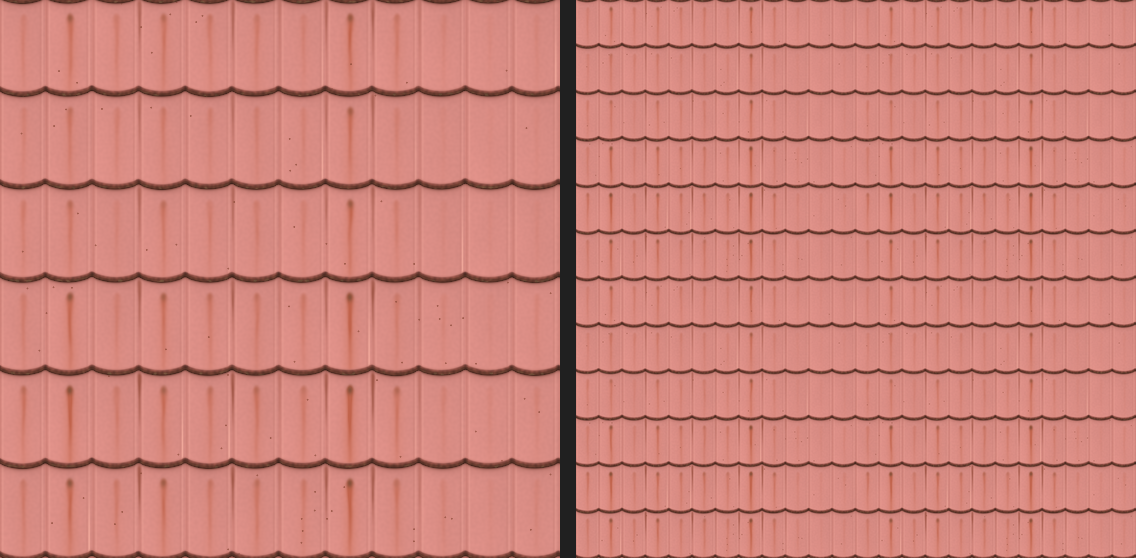
Left: one tile. Right: repeated 2 by 2.
A Shadertoy shader for this texture:

```glsl
const vec2 TILES = vec2(12.0, 6.0);

// Rust strength of each column's centre streak and of each joint
const float STREAK[12] = float[](0.45, 0.85, 0.4, 0.7, 0.5, 0.6, 0.38, 1.0, 0.5, 0.22, 0.12, 0.2);
const float JOINT[12] = float[](0.0, 0.1, 0.0, 0.7, 0.0, 0.65, 0.2, 0.6, 0.75, 0.25, 0.0, 0.0);

float hash(vec2 p) {
    p = fract(p * vec2(0.1031, 0.1137));
    p += dot(p, p.yx + 33.33);
    return fract((p.x + p.y) * p.x * 17.0 + p.y * 41.0);
}

vec2 gradient(vec2 cell, vec2 period) {
    float angle = 6.2832 * hash(mod(cell, period) + 7.0);
    return vec2(cos(angle), sin(angle));
}

// Gradient noise that wraps after "period" cells
float noise(vec2 uv, vec2 period) {
    vec2 p = uv * period, i = floor(p), f = p - i;
    vec2 s = f * f * f * (f * (f * 6.0 - 15.0) + 10.0), e = vec2(1.0, 0.0);
    float a = dot(gradient(i, period), f);
    float b = dot(gradient(i + e.xy, period), f - e.xy);
    float c = dot(gradient(i + e.yx, period), f - e.yx);
    float d = dot(gradient(i + e.xx, period), f - e.xx);
    return mix(mix(a, b, s.x), mix(c, d, s.x), s.y);
}

float bell(float x, float width) {
    return exp(-x * x / (width * width));
}

// Round-headed run of rust; drop is 0 at the top of the tile
float rustRun(float x, float drop, float start, float width, float reach) {
    float taper = mix(1.0, 0.62, smoothstep(start, start + 0.3, drop));
    float head = smoothstep(start - 0.03, start + 0.03, drop - 4.0 * x * x);
    return head * bell(x, width * taper) * (1.0 - smoothstep(0.15, reach, drop));
}

void mainImage(out vec4 fragColor, in vec2 fragCoord) {
    vec2 uv = fragCoord / iResolution.xy;
    vec2 p = uv * TILES + vec2(0.03, 0.035);
    float aa = TILES.y / iResolution.y;

    // Scalloped lower edge with a small cap over each joint
    float x = fract(p.x) - 0.5;
    float joint = fract(p.x + 0.5) - 0.5;
    float scallop = 0.055 * min(4.0 * x * x, 0.82) + 0.012 * bell(joint, 0.055);
    p.y -= scallop + 0.012 * noise(uv, vec2(9.0, 6.0));

    float column = mod(floor(p.x), TILES.x);
    float row = mod(floor(p.y), TILES.y);
    float seam = mod(floor(p.x + 0.5), TILES.x);
    float v = fract(p.y), drop = 1.0 - v;
    float tileRand = hash(vec2(column, row) + 3.0);
    float seamRand = hash(vec2(seam, row) + 31.0);

    // Painted face
    float grain = noise(uv, vec2(150.0)), cloud = noise(uv, vec2(18.0, 12.0));
    vec3 color = vec3(0.855, 0.553, 0.522);
    color *= 1.0 + 0.018 * cloud + 0.025 * grain + 0.015 * (tileRand - 0.5);
    color *= 1.0 + 0.025 * (drop - 0.5) - 0.03 * x;

    // Raised joint: two lit shoulders around a shaded groove
    color = mix(color, vec3(0.76, 0.46, 0.42), 0.5 * bell(joint - 0.03, 0.035));
    color = mix(color, vec3(0.78, 0.49, 0.45), 0.35 * bell(joint + 0.105, 0.018));
    float glint = 0.25 + 0.65 * smoothstep(0.75, 1.0, seamRand) * smoothstep(0.2, 0.8, drop);
    color = mix(color, vec3(0.96, 0.68, 0.62), glint * bell(joint + 0.06, 0.018));
    color = mix(color, vec3(0.92, 0.63, 0.58), 0.4 * bell(joint - 0.09, 0.02));

    // Rust under the nail and along the joints
    float rowWear = 0.85 + 0.25 * cos((row - 0.7) * 6.2832 / TILES.y);
    float wear = STREAK[int(column)] * rowWear * (0.8 + 0.4 * tileRand);
    float wobble = 0.02 * noise(uv, vec2(12.0, 18.0));
    float streakX = x - 0.035 + wobble;
    float run = rustRun(streakX, drop, 0.12, 0.075, 1.25);
    float patchy = 1.0 + 0.5 * noise(uv, vec2(100.0, 30.0));
    color = mix(color, vec3(0.83, 0.48, 0.40), 0.45 * wear * bell(streakX, 0.16) * smoothstep(0.08, 0.3, drop));
    color = mix(color, vec3(0.75, 0.38, 0.28), clamp(run * wear * patchy, 0.0, 0.9));
    float nail = bell(length(vec2(streakX, (drop - 0.16) * 1.4)), 0.065);
    color = mix(color, vec3(0.47, 0.30, 0.21), nail * smoothstep(0.25, 1.1, wear) * 0.8);
    float seep = rustRun(joint - 0.02, drop, 0.03, 0.045, 0.75) * JOINT[int(seam)];
    color = mix(color, vec3(0.60, 0.31, 0.24), clamp(seep * rowWear * patchy, 0.0, 0.85));

    // Scattered specks
    vec2 speckGrid = uv * 90.0, speckCell = mod(floor(speckGrid), 90.0);
    vec2 speckAt = 0.3 + 0.4 * vec2(hash(speckCell + 11.0), hash(speckCell + 57.0));
    float speck = 1.0 - smoothstep(0.08, 0.22, length(fract(speckGrid) - speckAt));
    color = mix(color, vec3(0.55, 0.29, 0.22), 0.7 * speck * step(0.988, hash(speckCell + 101.0)));

    // Shadow cast by the tile above
    vec3 shade = vec3(0.31, 0.17, 0.13);
    color = mix(color, vec3(0.62, 0.36, 0.32), 0.6 * exp(-drop / 0.035));
    color = mix(color, shade, exp(-drop / 0.009));

    // Thick front lip: red-brown above, dark and lichen-flecked below
    vec3 lip = mix(shade, vec3(0.40, 0.225, 0.175), smoothstep(0.0, 0.018, v));
    lip = mix(lip, vec3(0.53, 0.29, 0.25), smoothstep(0.022, 0.045, v));
    float lichen = smoothstep(0.05, 0.4, noise(uv, vec2(110.0, 160.0)) + 0.3 * cloud);
    lip = mix(lip, vec3(0.45, 0.36, 0.25), 0.6 * lichen * bell(v - 0.014, 0.014) * bell(x, 0.4));
    lip *= 1.0 + 0.25 * grain - 0.2 * bell(joint, 0.05);
    color = mix(color, vec3(0.79, 0.49, 0.45), 0.5 * (1.0 - smoothstep(0.055, 0.085, v)));
    color = mix(lip, color, smoothstep(0.052 - aa, 0.056 + aa, v));

    fragColor = vec4(clamp(color, 0.0, 1.0), 1.0);
}
```
